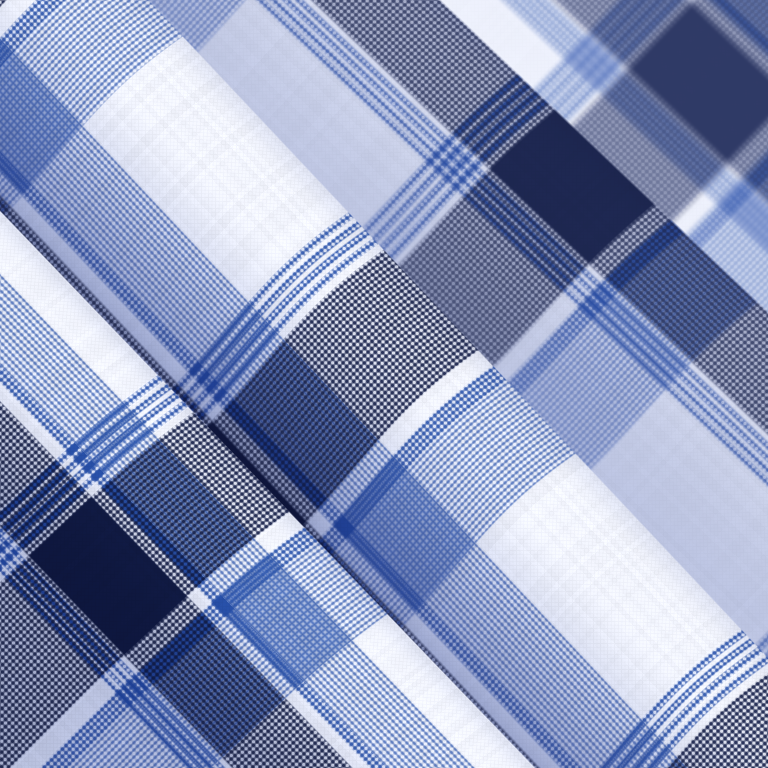
This texture is drawn by a Shadertoy shader. Its source:

```glsl
// Blue and white plaid shirting draped in diagonal folds.
// Four overlapping sheets share one yarn sequence in warp and weft; each sheet
// has its own offset, light and focus, and a dotted weave mixes the two yarns.

const float PI = 3.14159265;

// Yarn colours and the multiplier used in full shadow
const vec3 WHITE  = vec3(0.94, 0.95, 0.985);
const vec3 NAVY   = vec3(0.07, 0.11, 0.27);
const vec3 BLUE   = vec3(0.16, 0.32, 0.66);
const vec3 SHADOW = vec3(0.44, 0.50, 0.71);
const vec3 HAZE   = vec3(0.60, 0.65, 0.86);

// Yarn sequence, as fractions of one repeat
const float STRIPES_END = 0.083;
const float STRIPE_COUNT = 4.0;
const vec2 NAVY_BAND = vec2(0.092, 0.333);
const vec2 BLUE_BAND = vec2(0.370, 0.580);
const float SOLID_BLUE_END = 0.405;
const float PALE_BLUE = 0.56;
const float PALE_BLUE_CONTRAST = 0.30;

// Sheets, ordered from the lower left (front) to the upper right (back)
const vec4 LEFT_EDGE   = vec4(-0.730, -0.289, 0.169, 0.583);
const vec4 RIGHT_EDGE  = vec4(-0.289, 0.169, 0.583, 1.100);
const vec4 EDGE_TILT   = vec4(-0.020, -0.030, 0.025, 0.025);
const vec4 WARP_START  = vec4(-0.752, -0.545, 0.349, 0.664);
const vec4 WARP_REPEAT = vec4(0.660, 0.805, 0.780, 0.710);
const vec4 WEFT_START  = vec4(0.692, 0.728, 0.768, 0.812);
const float WEFT_REPEAT = 1.055;
const vec4 WEFT_BEND   = vec4(0.008, 0.016, 0.008, 0.006);
const vec4 WEFT_SLANT  = vec4(0.030, 0.000, 0.000, 0.000);
const vec4 LIGHT_LOW   = vec4(0.58, 0.48, 0.62, 0.95);
const vec4 LIGHT_HIGH  = vec4(1.00, 1.00, 0.78, 0.95);
const vec4 VALLEY_DARK = vec4(0.00, 0.42, 0.05, 0.00);
const vec4 HAZINESS    = vec4(0.00, 0.02, 0.10, 0.22);
const vec4 BLUR        = vec4(0.0010, 0.0010, 0.0035, 0.0110);
const vec4 VALLEY_BLUR = vec4(0.0005, 0.0020, 0.0030, 0.0000);

const float WEAVE_PITCH = 0.0094;
const float WEAVE_STRENGTH = 0.82;
const float THREAD_VARIATION = 0.04;

float hash(vec2 p) {
    vec3 q = fract(vec3(p.xyx) * 0.1031);
    q += dot(q, q.yzx + 33.33);
    return fract((q.x + q.y) * q.z);
}

// Soft-edged interval
float band(float x, vec2 range, float soft) {
    return smoothstep(range.x - soft, range.x + soft, x)
         - smoothstep(range.y - soft, range.y + soft, x);
}

// Colour of the yarn at position c, counted in repeats; the pale blue band
// alternates light and dark threads by the sign of alternate
vec3 yarn(float c, float soft, float alternate) {
    c = fract(c + 0.15) - 0.15;
    float lines = 0.0;
    for (float i = 0.0; i < STRIPE_COUNT; i++) {
        vec2 line = (i + vec2(0.12, 0.72)) * STRIPES_END / STRIPE_COUNT;
        lines += band(c, line, soft);
    }
    float solid = band(c, vec2(BLUE_BAND.x, SOLID_BLUE_END), soft);
    float pale = PALE_BLUE + PALE_BLUE_CONTRAST * alternate;
    float blue = max(lines, max(solid, pale * band(c, BLUE_BAND, soft)));
    return mix(mix(WHITE, BLUE, blue), NAVY, band(c, NAVY_BAND, soft));
}

// One lit sheet; pos.x runs across the folds and pos.y along them
vec3 sheet(int k, vec2 pos, float pixel) {
    float across = pos.x - EDGE_TILT[k] * (pos.y - 1.0);
    float u = clamp((across - LEFT_EDGE[k]) / (RIGHT_EDGE[k] - LEFT_EDGE[k]), 0.0, 1.0);
    float along = pos.y - WEFT_START[k] + WEFT_BEND[k] * sin(PI * pow(u, 1.5))
                + WEFT_SLANT[k] * (1.0 - u);
    across -= WARP_START[k];

    // Weave grid, fading with blur and with small canvases
    vec2 thread = vec2(across, along) / WEAVE_PITCH;
    vec2 wave = cos(2.0 * PI * thread);
    float blur = BLUR[k] + VALLEY_BLUR[k] * (1.0 - smoothstep(0.0, 0.6, u));
    float detail = WEAVE_STRENGTH * exp(-150.0 * (blur - 0.001))
                 * smoothstep(1.2, 3.0, WEAVE_PITCH / (1.414 * pixel));

    // Yarns in both directions, the weft rising in dots between the warp
    float soft = blur + pixel;
    vec3 warp = yarn(across / WARP_REPEAT[k], soft / WARP_REPEAT[k], -wave.x * detail);
    vec3 weft = yarn(along / WEFT_REPEAT, soft / WEFT_REPEAT, wave.y * detail);
    float crossing = 0.5 * (wave.x + wave.y);
    float over = clamp(1.7 * crossing, -1.0, 1.0);
    vec3 col = mix(warp, weft, 0.5 + 0.5 * over * detail);
    float gap = 1.0 - min(1.0, 2.0 * abs(crossing));
    col = mix(col, min(warp, weft), 0.20 * mix(0.45, gap, detail));
    col *= 1.0 - 0.04 * gap * detail;

    // Uneven threads
    vec2 id = floor(thread);
    float uneven = hash(vec2(id.x, float(k) + 7.0)) + hash(vec2(float(k) + 91.0, id.y)) - 1.0;
    col *= 1.0 + THREAD_VARIATION * uneven * detail;

    // Fold light: dim valley, bright crest, slight turn-away at the rim
    float light = mix(LIGHT_LOW[k], LIGHT_HIGH[k], smoothstep(0.05, 0.75, u));
    light *= 1.0 - VALLEY_DARK[k] * exp(-16.0 * u);
    light -= 0.12 * smoothstep(0.90, 1.0, u);
    col *= mix(SHADOW, vec3(1.0), light) * 1.02;
    return mix(col, max(col, HAZE), HAZINESS[k]);
}

void mainImage(out vec4 fragColor, in vec2 fragCoord) {
    vec2 uv = fragCoord / iResolution.xy;
    float pixel = 1.0 / iResolution.y;
    vec2 pos = vec2(uv.x + uv.y - 1.0, uv.x + 1.0 - uv.y);

    // Stack the sheets from back to front
    vec3 col = sheet(3, pos, pixel);
    for (int k = 2; k >= 0; k--) {
        float rim = RIGHT_EDGE[k] + EDGE_TILT[k] * (pos.y - 1.0);
        float soft = 0.5 * BLUR[k] + pixel;
        float behind = smoothstep(rim - soft, rim + soft, pos.x);
        col = mix(sheet(k, pos, pixel), col, behind);
    }
    fragColor = vec4(clamp(col, 0.0, 1.0), 1.0);
}
```
